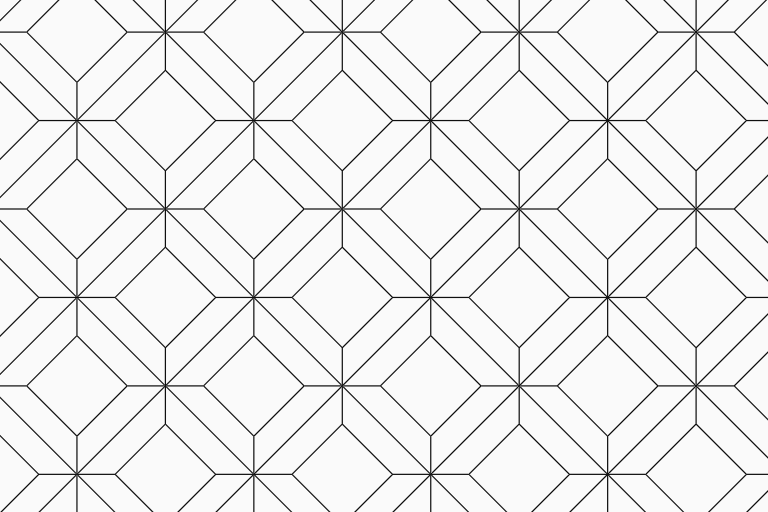
Reproduce this pattern procedurally as a Shadertoy shader.

```glsl
// Diagonal lattice of square panels, each holding a smaller inset square.
// Short spokes join the matching corners, so eight lines meet at every lattice node.
// Each cell is folded to its centre and the nearest line is drawn with box coverage.

// Distance to the nearest line, in lattice cell sides.
float bevelledPanel(vec2 lattice) {
    vec2 fold = abs(fract(lattice) - 0.5);
    float ring = max(fold.x, fold.y);
    float inset = 0.2843;

    float border = 0.5 - ring;
    float innerSquare = abs(ring - inset);
    float spoke = ring > inset ? abs(fold.x - fold.y) * sqrt(0.5) : 1.0;
    return min(min(border, innerSquare), spoke);
}

// Share of a pixel covered by a stroke, also right for strokes thinner than a pixel.
float strokeCoverage(float dist, float halfWidth, float pixel) {
    return clamp((halfWidth - dist) / pixel + 0.5, 0.0, min(1.0, 2.0 * halfWidth / pixel));
}

void mainImage(out vec4 fragColor, in vec2 fragCoord) {
    float pixel = 1.0 / iResolution.x;
    vec2 p = (fragCoord - 0.5 * iResolution.xy) * pixel;

    // Centre on a node, then turn by 45 degrees so nodes fall on whole numbers.
    float halfPeriod = 0.11517;
    vec2 q = (p - vec2(-0.0543, 0.0612)) / halfPeriod;
    vec2 lattice = 0.5 * vec2(q.x + q.y, q.x - q.y);

    float dist = bevelledPanel(lattice) * halfPeriod * sqrt(2.0);
    float ink = strokeCoverage(dist, 0.0008, pixel);

    vec3 paper = vec3(0.98);
    vec3 lineColor = vec3(0.06);
    fragColor = vec4(mix(paper, lineColor, ink), 1.0);
}
```
